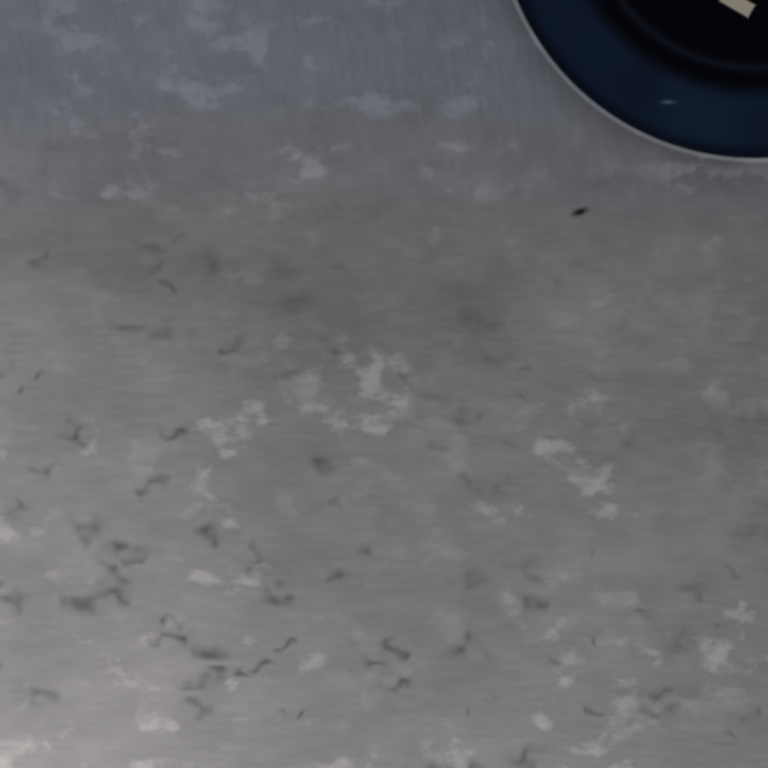
A WebGL 1 fragment shader for this texture:

```glsl
precision highp float;
// Worn concrete floor, bluish at the top and paler at the lower left, with a
// dark tyre in the upper right corner. Layered value noise makes the stains,
// streaks, flakes and pits; distance to the wheel centre makes the tyre.
uniform vec2 u_resolution;

#define STAIN_SCALE 5.0
#define STAIN_AMOUNT 0.085
#define GRAIN_AMOUNT 0.055
#define STREAK_AMOUNT 0.035
#define FLAKE_AMOUNT 0.10
#define PIT_AMOUNT 0.17
#define PIT_CELLS vec2(24.0, 34.0)
#define WHEEL_CENTRE vec2(0.983, 1.130)
#define TYRE_RADIUS 0.335
#define EDGE_BLUR 0.0025

float hash(vec2 p) {
  vec3 q = fract(vec3(p.xyx) * 0.1031);
  q += dot(q, q.yzx + 33.33);
  return fract((q.x + q.y) * q.z);
}

float noise(vec2 p) {
  vec2 i = floor(p), f = fract(p);
  f = f * f * (3.0 - 2.0 * f);
  float low = mix(hash(i), hash(i + vec2(1.0, 0.0)), f.x);
  float high = mix(hash(i + vec2(0.0, 1.0)), hash(i + 1.0), f.x);
  return mix(low, high, f.y);
}

float fbm(vec2 p) {
  float sum = 0.0, weight = 0.5;
  for (int i = 0; i < 5; i++) {
    sum += weight * noise(p);
    p = mat2(1.9, 0.5, -0.5, 1.9) * p + 17.3;
    weight *= 0.5;
  }
  return sum;
}

// Soft ring of the given radius and width
float ring(float dist, float radius, float width) {
  float d = (dist - radius) / width;
  return exp(-d * d);
}

// Small flat pits, one per cell at most, with ragged outlines
float pits(vec2 uv) {
  vec2 p = uv * PIT_CELLS + 0.9 * (vec2(noise(uv * 55.0), noise(uv * 55.0 + 40.0)) - 0.5);
  vec2 cell = floor(p);
  float total = 0.0;
  for (int y = -1; y <= 1; y++) {
    for (int x = -1; x <= 1; x++) {
      vec2 c = cell + vec2(float(x), float(y));
      vec2 centre = c + 0.2 + 0.6 * vec2(hash(c + 3.1), hash(c + 8.7));
      float size = mix(0.15, 0.42, hash(c + 21.0));
      vec2 d = (p - centre) / vec2(size * 1.2, size);
      total += step(0.80, hash(c + 51.0)) * exp(-dot(d, d));
    }
  }
  return min(total, 1.0);
}

vec3 concrete(vec2 uv) {
  // Broad light, growing toward the lower left
  float slope = (0.7 * (1.0 - uv.y) + 0.5 * (1.0 - uv.x)) / 1.2;
  float light = 0.362 + 0.235 * slope * slope;
  float lowerLeft = smoothstep(0.38, 0.80, slope);
  float top = smoothstep(0.55, 0.95, uv.y + 0.12 * (fbm(uv * 4.0) - 0.5));
  float band = (uv.y - 0.69 + 0.22 * uv.x) / 0.055;
  light -= 0.025 * exp(-band * band) * (1.0 - smoothstep(0.3, 0.7, uv.x));

  // Stains, flat grain and brushed streaks
  float stain = fbm(uv * vec2(1.0, 1.3) * STAIN_SCALE + 4.0) - 0.48;
  float grain = fbm(uv * vec2(24.0, 38.0) + 11.0) - 0.48;
  float flat_ = noise(uv * vec2(45.0, 190.0)) - 0.5;
  float tall = noise(uv * vec2(150.0, 50.0) + uv.yx * 20.0) - 0.5;
  float roughness = 1.0 - 0.45 * top;
  light += STAIN_AMOUNT * stain + GRAIN_AMOUNT * grain * roughness;
  light += STREAK_AMOUNT * 0.6 * mix(flat_, tall, top);

  // Pale flakes gather in patches, pits in the worn area
  float patches = smoothstep(0.44, 0.64, fbm(uv * 6.5 + 31.0));
  float flakes = smoothstep(0.52, 0.76, fbm(uv * vec2(27.0, 36.0) + 70.0));
  light += FLAKE_AMOUNT * flakes * (0.25 + 0.75 * patches) * roughness;
  float wear = mix(0.18, 0.75, lowerLeft) * (1.0 - 0.85 * top);
  light -= PIT_AMOUNT * wear * pits(uv) * (0.45 + 0.9 * noise(uv * 90.0));

  vec3 tint = mix(vec3(1.012, 0.997, 0.988), vec3(0.94, 0.97, 1.045), top);
  return light * tint;
}

vec3 tyre(vec2 uv, float dist) {
  vec3 black = vec3(0.018, 0.020, 0.035);
  vec3 navy = vec3(0.055, 0.090, 0.150);
  float wall = smoothstep(0.235, 0.265, dist);
  vec3 color = mix(black, navy, wall * (0.8 + 0.4 * noise(uv * 18.0)));
  color *= 1.0 - 0.45 * smoothstep(0.315, TYRE_RADIUS, dist);
  color += vec3(0.035, 0.040, 0.060) * ring(dist, 0.218, 0.006);
  // Scuff on the wall and a glimpse of the pale hub
  vec2 scuff = (uv - vec2(0.870, 0.867)) / vec2(0.009, 0.003);
  color += 0.16 * exp(-dot(scuff, scuff));
  vec2 hub = mat2(0.87, 0.50, -0.50, 0.87) * (uv - vec2(0.960, 0.996));
  float hubDist = max(abs(hub.x) - 0.022, abs(hub.y) - 0.010);
  return mix(vec3(0.50, 0.48, 0.43), color, smoothstep(-0.003, 0.003, hubDist));
}

void main() {
  vec2 uv = gl_FragCoord.xy / u_resolution;
  float dist = length(uv - WHEEL_CENTRE);
  float blur = max(EDGE_BLUR, 1.0 / u_resolution.y);

  // Floor with a contact shadow, a thin pale rim and one dark pebble
  vec3 color = concrete(uv);
  color *= 1.0 - 0.16 * ring(dist, TYRE_RADIUS, 0.025);
  color += 0.10 * ring(dist, TYRE_RADIUS + 0.004, 0.003);
  vec2 pebble = (uv - vec2(0.755, 0.724)) * mat2(0.94, 0.34, -0.34, 0.94) / vec2(0.009, 0.004);
  color *= 1.0 - 0.75 * exp(-dot(pebble, pebble));

  float floorMask = smoothstep(-blur, blur, dist - TYRE_RADIUS);
  gl_FragColor = vec4(mix(tyre(uv, dist), color, floorMask), 1.0);
}
```
